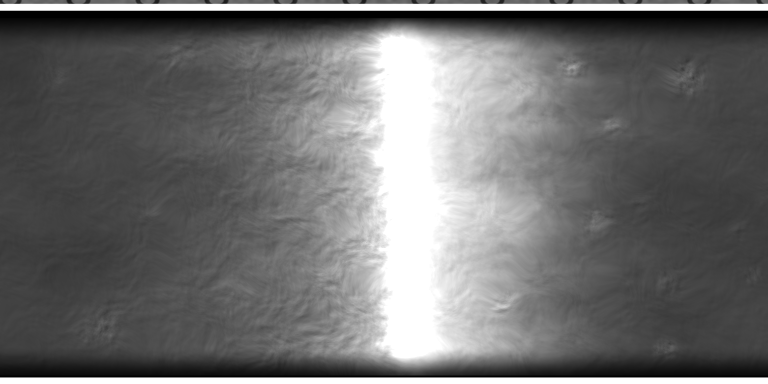
A Shadertoy shader for this texture:

```glsl
// Hammered sheet metal with a bright vertical reflection between dark rims.
#define BAND_X 0.537
#define BAND_TILT 0.016
#define BASE_GRAY 0.235
#define STREAK_WARP 0.085
#define RIPPLE_WARP 0.036
#define RIPPLE_SCALE 46.0
#define EMBOSS 0.20
#define DENT_GLOW 0.13
#define TRIM_PERIOD 0.0898

float hash(vec2 p) {
    vec3 q = fract(vec3(p.xyx) * 0.1031);
    q += dot(q, q.yzx + 33.33);
    return fract((q.x + q.y) * q.z);
}

float noise(vec2 p) {
    vec2 i = floor(p), f = fract(p);
    f = f * f * (3.0 - 2.0 * f);
    return mix(mix(hash(i), hash(i + vec2(1, 0)), f.x),
               mix(hash(i + vec2(0, 1)), hash(i + vec2(1, 1)), f.x), f.y);
}

float fbm(vec2 p) {
    float sum = 0.0, amp = 0.5;
    for (int i = 0; i < 4; i++) {
        sum += amp * noise(p);
        p = mat2(1.6, 1.2, -1.2, 1.6) * p + 7.3;
        amp *= 0.5;
    }
    return sum;
}

// Small bumps, bent by a slower flow so that they curl.
float ripple(vec2 p) {
    vec2 flow = vec2(noise(p * 13.0), noise(p * 13.0 + 41.0));
    return fbm(p * RIPPLE_SCALE * vec2(0.85, 1.0) + 2.2 * flow);
}

// Brightness against the signed distance from the reflection.
float reflection(float d) {
    float left = 0.80 * exp(d / 0.12);
    float right = 0.61 * exp(-d * d / 0.029) + 0.09 * exp(-d / 0.3);
    float core = 0.36 * exp(-d * d / 0.0009);
    return BASE_GRAY + mix(left, right, smoothstep(-0.015, 0.015, d)) + core;
}

// Faint round highlights scattered over jittered cells.
float dents(vec2 p) {
    float glow = 0.0;
    vec2 g = p * 5.5, cell = floor(g);
    for (int y = -1; y <= 1; y++)
    for (int x = -1; x <= 1; x++) {
        vec2 id = cell + vec2(x, y);
        vec2 spot = id + 0.15 + 0.7 * vec2(hash(id + 3.1), hash(id + 8.7));
        float radius = mix(0.10, 0.25, hash(id + 15.0));
        vec2 r = (g - spot) / vec2(radius * 1.2, radius);
        glow += pow(hash(id + 27.0), 3.0) * exp(-dot(r, r));
    }
    return glow;
}

float metal(vec2 uv, vec2 p) {
    float d = uv.x - BAND_X + BAND_TILT * uv.y;
    float away = smoothstep(0.015, 0.14, abs(d));
    float bumps = ripple(p);
    float slope = bumps - ripple(p + vec2(-0.006, 0.008));

    // Long horizontal streaks, then fine ripples, shift the reflection.
    float streak = fbm(p * vec2(2.4, 9.0) + 4.0) - 0.47;
    float shift = streak * STREAK_WARP * mix(0.12, 1.5, away);
    shift += (bumps - 0.47) * RIPPLE_WARP * mix(0.7, 1.3, away);
    float light = reflection(d + shift);

    float sheen = exp(-d * d / 0.045);
    light += slope * EMBOSS * (0.22 + sheen);
    light += (fbm(p * vec2(4.0, 6.0) + 19.0) - 0.47) * 0.10;
    float glint = dents(p + 0.018 * (bumps - 0.47));
    light += glint * (DENT_GLOW + 0.5 * slope) * mix(0.45, 1.0, step(0.0, d)) * away;
    return light;
}

// Sliver of gray trim with repeated dark curls.
float trim(vec2 uv) {
    float x = (fract(uv.x / TRIM_PERIOD + 0.36) - 0.5) * TRIM_PERIOD;
    vec2 q = vec2(x * 2.0, uv.y - 1.0);
    float ring = abs(length(q * vec2(1.0, 1.6)) - 0.025);
    float curl = 1.0 - smoothstep(0.003, 0.009, ring);
    return 0.36 - 0.26 * curl + 0.08 * noise(uv * vec2(150.0, 80.0));
}

void mainImage(out vec4 fragColor, in vec2 fragCoord) {
    vec2 uv = fragCoord / iResolution.xy;
    vec2 p = vec2(uv.x * 2.0, uv.y);
    float top = 1.0 - uv.y;
    float aa = 0.75 / iResolution.y;

    // Soft shading rolls off into the two rims.
    float light = metal(uv, p);
    float fadeTop = pow(smoothstep(0.035, 0.135, top), 0.75);
    float fadeBottom = smoothstep(0.012, 0.10, uv.y);
    light *= fadeTop * mix(0.12, 1.0, fadeBottom);

    // Black rims, white margins and the trim.
    light *= smoothstep(0.047 - aa, 0.047 + aa, top);
    light *= smoothstep(0.022 - aa, 0.022 + aa, uv.y);
    light = mix(1.0, clamp(light, 0.0, 1.0), smoothstep(0.028 - aa, 0.028 + aa, top));
    light = mix(1.0, light, smoothstep(0.017 - aa, 0.017 + aa, uv.y));
    light = mix(trim(uv), light, smoothstep(0.010 - aa, 0.010 + aa, top));

    fragColor = vec4(vec3(clamp(light, 0.0, 1.0)), 1.0);
}
```
